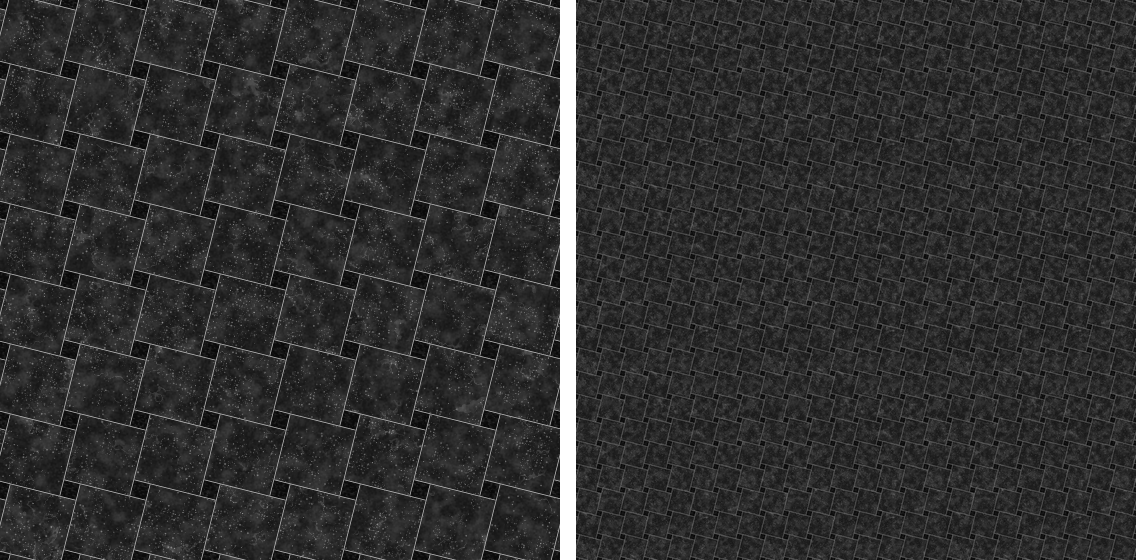
Left, the tile; right, the same tile 3 across and 3 down.
Reproduce this texture procedurally as a Shadertoy shader.

```glsl
// Dark speckled stone floor: tilted large squares with small black inset squares and thin pale joints.

const float CELLS = 8.0;            // repeats across and down
const float BIG = 0.9701;           // side of the large square, in cells
const float TILT = 0.24498;         // atan(1/4): small side is a quarter of the large
const float JOINT = 0.0105;         // joint width, in cells
const vec3 JOINT_COLOR = vec3(0.74);

float hash(vec2 p) {
    vec3 h = fract(vec3(p.xyx) * 0.1031);
    h += dot(h, h.yzx + 33.33);
    return fract((h.x + h.y) * h.z);
}

vec2 hash2(vec2 p) {
    return vec2(hash(p + 17.0), hash(p + 71.0));
}

float noise(vec2 p) {
    vec2 i = floor(p), f = fract(p);
    f = f * f * (3.0 - 2.0 * f);
    return mix(mix(hash(i), hash(i + vec2(1, 0)), f.x),
               mix(hash(i + vec2(0, 1)), hash(i + vec2(1, 1)), f.x), f.y);
}

float fbm(vec2 p) {
    float sum = 0.0, amp = 0.5;
    for (int i = 0; i < 4; i++) {
        sum += amp * noise(p);
        p = mat2(1.6, 1.2, -1.2, 1.6) * p + 9.7;
        amp *= 0.5;
    }
    return sum / 0.9375;
}

mat2 rotation(float angle) {
    float c = cos(angle), s = sin(angle);
    return mat2(c, s, -s, c);
}

float boxDistance(vec2 p, float halfSide) {
    vec2 d = abs(p) - halfSide;
    return length(max(d, 0.0)) + min(max(d.x, d.y), 0.0);
}

// Scattered soft dots of random size and strength
float specks(vec2 p, float chance) {
    vec2 id = floor(p);
    vec2 center = 0.3 + 0.4 * hash2(id);
    float radius = mix(0.25, 0.55, hash(id + 5.0));
    float dot1 = 1.0 - smoothstep(0.0, radius, length(fract(p) - center));
    return dot1 * step(hash(id + 31.0), chance) * (0.4 + 0.6 * hash(id + 53.0));
}

// Thin broken vein along the mid level of a warped noise
float vein(vec2 p) {
    vec2 warp = vec2(fbm(p * 1.7), fbm(p * 1.7 + 40.0)) - 0.5;
    float ridge = abs(noise(p + 1.8 * warp) - 0.5);
    return (1.0 - smoothstep(0.0, 0.07, ridge)) * smoothstep(0.45, 0.75, noise(p * 1.3 + 23.0));
}

vec3 largeStone(vec2 p, vec2 id) {
    // Each slab gets its own quarter turn and its own piece of stone
    float turn = floor(4.0 * hash(id + 3.0)) * 1.570796;
    p = rotation(turn) * p + 10.0 + floor(60.0 * hash2(id));
    float cloud = smoothstep(0.28, 0.85, fbm(p * 6.0));
    float cluster = smoothstep(0.3, 0.75, noise(p * 5.0 + 12.0));
    float shade = 0.112 + 0.105 * cloud;
    shade += 0.055 * (noise(p * 38.0) - 0.5);
    shade += 0.11 * vein(p * 4.0);
    shade += 0.34 * specks(p * 23.0, 0.08 + 0.25 * cluster);
    shade += 0.16 * specks(p * 37.0 + 7.0, 0.3 * cluster);
    return vec3(shade);
}

vec3 smallStone(vec2 p, vec2 id) {
    p += 10.0 + floor(60.0 * hash2(id + 9.0));
    float grain = noise(p * vec2(34.0, 46.0));
    return vec3(0.035 + 0.11 * grain * grain + 0.07 * specks(p * 30.0, 0.3));
}

void mainImage(out vec4 fragColor, in vec2 fragCoord) {
    vec2 p = fragCoord / iResolution.xy * CELLS;
    float pixel = CELLS / iResolution.y;
    mat2 tilt = rotation(TILT);

    // Nearest large square: they overhang their cells, so test the neighbours
    float nearest = 10.0;
    vec2 slabId = vec2(0.0), slabPos = vec2(0.0);
    for (int y = -1; y <= 1; y++) {
        for (int x = -1; x <= 1; x++) {
            vec2 id = floor(p) + vec2(x, y);
            vec2 local = tilt * (p - id - 0.5);
            float d = boxDistance(local, 0.5 * BIG);
            if (d < nearest) {
                nearest = d;
                slabId = id;
                slabPos = local;
            }
        }
    }

    // Small squares fill the gaps, centred on the cell corners
    vec2 insetId = floor(p + 0.5);
    vec3 stone = nearest < 0.0
        ? largeStone(slabPos, mod(slabId, CELLS))
        : smallStone(tilt * (p - insetId), mod(insetId, CELLS));

    float joint = clamp((0.5 * JOINT - abs(nearest)) / pixel + 0.5, 0.0, 1.0);
    fragColor = vec4(mix(stone, JOINT_COLOR, joint), 1.0);
}
```
